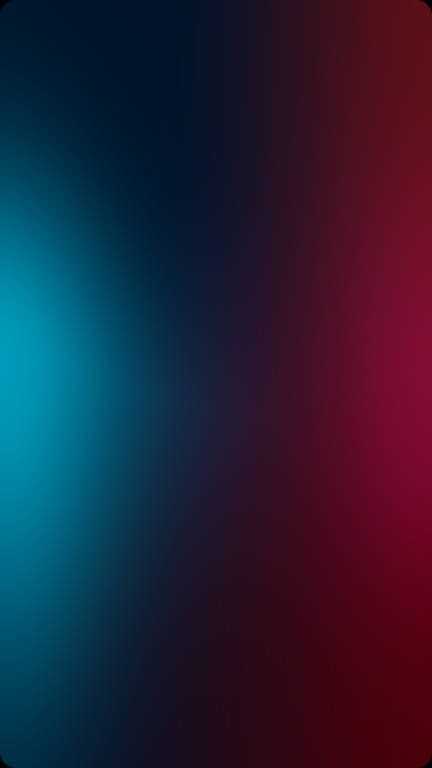
A Shadertoy shader for this background:

```glsl
// Dark navy-to-red gradient with soft teal and crimson side glows in a rounded frame.

// Soft elliptical falloff: 1 at the centre, 1/e at the given radii.
float softGlow(vec2 offset, vec2 radii) {
    vec2 q = offset / radii;
    return exp(-dot(q, q));
}

float roundedBox(vec2 p, vec2 halfSize, float radius) {
    vec2 d = abs(p) - halfSize + radius;
    return length(max(d, 0.0)) + min(max(d.x, d.y), 0.0) - radius;
}

void mainImage(out vec4 fragColor, in vec2 fragCoord) {
    vec2 uv = fragCoord / iResolution.xy;

    // Base: navy on the left turning red on the right, warmer toward the bottom
    float height = smoothstep(0.1, 0.8, uv.y);
    float warmth = smoothstep(0.35 * height, mix(1.1, 1.05, height), uv.x);
    vec3 navy = vec3(0.0, 0.075, 0.16);
    vec3 red = mix(vec3(0.29, 0.0, 0.02), vec3(0.36, 0.06, 0.08), height);
    vec3 color = mix(navy, red, warmth);

    // Teal glow on the left: long tail below, narrowing away from its centre
    vec2 tealOffset = vec2(uv.x, uv.y - 0.54 + 0.15 * uv.x);
    float tealWidth = max(0.31 - 0.2 * abs(tealOffset.y), 0.1);
    float tealHeight = tealOffset.y > 0.0 ? 0.242 : 0.42;
    color += vec3(0.0, 0.53, 0.57) * softGlow(tealOffset, vec2(tealWidth, tealHeight));

    // Crimson glow on the right and a faint violet haze between the two
    color += vec3(0.19, 0.01, 0.14) * softGlow(uv - vec2(1.0, 0.47), vec2(0.26, 0.28));
    color += vec3(0.02, 0.02, 0.05) * softGlow(uv - vec2(0.5, 0.47), vec2(0.2, 0.22));

    // Rounded black corners, in units of the canvas width
    vec2 halfSize = 0.5 * iResolution.xy / iResolution.x;
    float edge = roundedBox(fragCoord / iResolution.x - halfSize, halfSize, 0.037);
    float pixel = 1.0 / iResolution.x;
    color *= 1.0 - smoothstep(-0.5 * pixel, 0.5 * pixel, edge);

    fragColor = vec4(clamp(color, 0.0, 1.0), 1.0);
}
```
